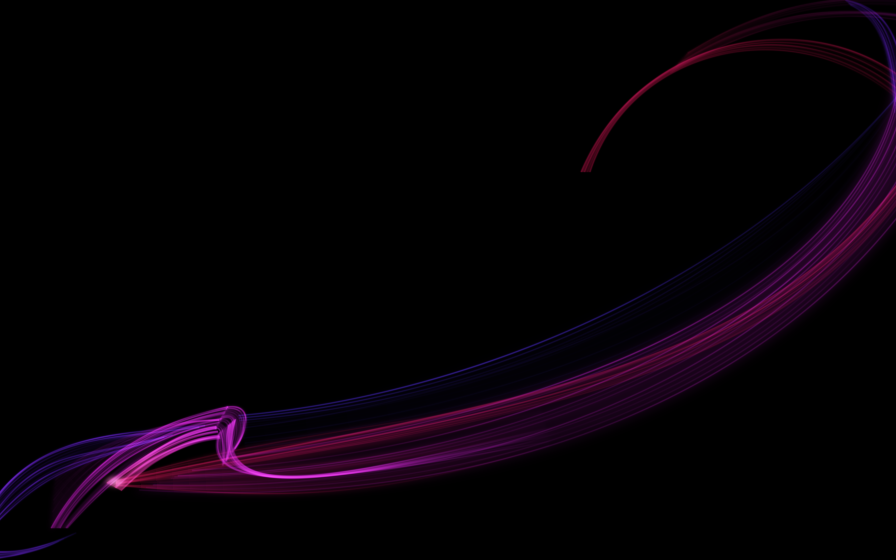
Give the GLSL for this background, as a Shadertoy shader.

```glsl
// Luminous silk ribbons sweeping over black, knotted at the lower left.
// Each ribbon is a family of cubic strands blended between two edge curves;
// every strand adds a thin bright line and a soft veil of light.
#define STRANDS 14
#define SEARCH_STEPS 22
#define LINE_WIDTH 0.0015
#define TWIST 0.5
#define SHIMMER 0.7
#define EXPOSURE 1.15

float hash(vec2 p) {
    return fract(sin(dot(p, vec2(127.1, 311.7))) * 43758.5);
}

float gradientDot(vec2 cell, vec2 offset) {
    float angle = 6.2832 * hash(cell);
    return dot(vec2(cos(angle), sin(angle)), offset);
}

float gradientNoise(vec2 p) {
    vec2 i = floor(p), f = fract(p), u = f * f * (3.0 - 2.0 * f);
    vec2 e = vec2(0, 1);
    return mix(mix(gradientDot(i, f), gradientDot(i + e.yx, f - e.yx), u.x),
               mix(gradientDot(i + e, f - e), gradientDot(i + 1.0, f - 1.0), u.x), u.y);
}

// Cubic Bezier weights and their derivative
vec4 weights(float t) {
    float u = 1.0 - t;
    return vec4(u * u * u, 3.0 * u * u * t, 3.0 * u * t * t, t * t * t);
}

vec4 slopes(float t) {
    float u = 1.0 - t;
    return 3.0 * vec4(-u * u, u * u - 2.0 * u * t, 2.0 * u * t - t * t, t * t);
}

// Light of one ribbon between edges a and b, coloured from its start to its end
vec3 ribbon(vec2 p, mat4x2 a, mat4x2 b, vec3 startColor, vec3 endColor, float lines, float veil) {
    mat4x2 span = b - a, middle = 0.5 * (a + b);

    // Coarse search along the middle strand, then skip distant points
    float nearest = 1e3, tNear = 0.0;
    for (int i = 0; i <= SEARCH_STEPS; i++) {
        float t = float(i) / float(SEARCH_STEPS);
        vec2 d = p - middle * weights(t);
        if (dot(d, d) < nearest) { nearest = dot(d, d); tNear = t; }
    }
    float reach = max(max(length(span[0]), length(span[1])), max(length(span[2]), length(span[3])));
    if (sqrt(nearest) > 0.6 * reach + 0.06) return vec3(0);

    float lineWidth = max(LINE_WIDTH, 0.65 / iResolution.y);
    float veilWidth = max(lineWidth, 0.85 * length(span * weights(tNear)) / float(STRANDS - 1));
    float inner = smoothstep(0.0, 0.05, veil); // sheer ribbons show fewer inner strands
    vec3 light = vec3(0);
    for (int i = 0; i < STRANDS; i++) {
        float s = float(i) / float(STRANDS - 1);
        float seed = hash(vec2(float(i), a[0].x * 9.0 + a[3].y));
        float twist = (seed - 0.5) * TWIST * 4.0 * s * (1.0 - s);
        mat4x2 strand = a + span * s;
        strand[1] -= span[1] * twist;
        strand[2] += span[2] * twist;
        strand[3] += span[3] * twist;

        // Refine the closest point on this strand
        float t = tNear;
        for (int k = 0; k < 4; k++) {
            vec2 tangent = strand * slopes(t);
            t += 0.85 * dot(p - strand * weights(t), tangent) / (dot(tangent, tangent) + 1e-5);
            t = clamp(t, 0.0, 1.0);
        }
        float d = length(p - strand * weights(t));
        float shimmer = max(0.0, 1.0 + 2.0 * SHIMMER * gradientNoise(vec2(seed * 57.0, t * 4.0)));
        float edge = pow(1.0 - s, 8.0) + 0.5 * inner * pow(s, 8.0);
        float weight = mix(inner * seed * seed * seed, 1.0, edge) * shimmer;
        float core = exp(-d * d / (lineWidth * lineWidth));
        float haze = exp(-d * d / (veilWidth * veilWidth));
        light += mix(startColor, endColor, t) * (lines * weight * core + veil * haze);
    }
    return light;
}

void mainImage(out vec4 fragColor, in vec2 fragCoord) {
    vec2 p = fragCoord / iResolution.xy * vec2(1.6, 1);
    vec3 magenta = vec3(.85, .11, .9), crimson = vec3(.8, .06, .27), violet = vec3(.34, .1, .85);
    vec3 indigo = vec3(.15, .08, .5), pink = vec3(1.2, .2, .65), plum = vec3(.5, .05, .5), light = vec3(0);

    // Great sweep: magenta sheet, crimson thread, lower fan and indigo rim
    light += ribbon(p, mat4x2(1.608, .875, 1.573, .552, 1.167, .281, .406, .183),
        mat4x2(1.635, .656, 1.438, .375, 1, .08, .25, .125), magenta * .75, plum * .6, .5, .055);
    light += ribbon(p, mat4x2(1.615, .688, 1.354, .333, .896, .281, .208, .142),
        mat4x2(1.625, .667, 1.375, .313, .917, .25, .208, .135), crimson, crimson, .36, .03);
    light += ribbon(p, mat4x2(.208, .14, .375, .198, .625, .233, .958, .285),
        mat4x2(.208, .133, .458, .115, .625, .094, .979, .204), crimson, plum * .1, .25, .1);
    light += ribbon(p, mat4x2(.427, .258, .833, .293, 1.313, .487, 1.608, .835),
        mat4x2(.44, .2, 1.167, .281, 1.5, .5, 1.608, .83), indigo * 1.4, indigo * .35, .6, .012);

    // Curling tips at the upper right
    light += ribbon(p, mat4x2(1.038, .694, 1.142, .938, 1.438, .99, 1.608, .863),
        mat4x2(1.054, .694, 1.131, .925, 1.433, .983, 1.615, .813), crimson * .8, crimson * .4, .4, .045);
    light += ribbon(p, mat4x2(1.229, .906, 1.333, .969, 1.438, 1.01, 1.608, 1.004),
        mat4x2(1.198, .871, 1.333, .948, 1.458, .99, 1.615, .963), crimson * .35, plum * .35, .3, .09);
    light += ribbon(p, mat4x2(1.51, 1, 1.563, .99, 1.594, .958, 1.608, .896),
        mat4x2(1.52, .99, 1.56, .97, 1.59, .93, 1.598, .8), violet * .3, violet * .8, .4, .05);

    // Bright knot: rising strands, folded crest, outgoing tail and hot spray
    light += ribbon(p, mat4x2(.1, .15, .16, .2, .271, .25, .39, .25),
        mat4x2(.092, .058, .156, .177, .271, .246, .39, .25), plum * .5, plum, .15, .07);
    light += ribbon(p, mat4x2(.092, .058, .156, .177, .271, .246, .406, .273),
        mat4x2(.121, .058, .198, .146, .292, .219, .385, .235), plum * .8, magenta, .8, .085);
    light += ribbon(p, mat4x2(.406, .273, .45, .28, .445, .235, .42, .2),
        mat4x2(.385, .235, .396, .24, .4, .21, .398, .17), magenta, magenta, .7, .085);
    light += ribbon(p, mat4x2(.42, .25, .37, .08, .65, .16, 1, .24),
        mat4x2(.39, .225, .35, .1, .65, .15, 1, .215), magenta * 1.2, vec3(0), .7, .06);
    light += ribbon(p, mat4x2(.192, .138, .25, .177, .313, .229, .385, .238),
        mat4x2(.217, .125, .26, .167, .313, .208, .392, .217), pink, magenta, .7, .085);

    // Violet veil and low wisps at the left
    light += ribbon(p, mat4x2(-.01, .108, .073, .219, .188, .225, .365, .24),
        mat4x2(-.01, .063, .083, .156, .125, .167, .292, .219), violet, violet * .7, .7, .028);
    light += ribbon(p, mat4x2(-.01, .015, .042, .013, .083, .025, .135, .048),
        mat4x2(-.01, .002, .031, .008, .073, .017, .104, .033), violet * .8, indigo * .2, .5, .03);

    // Hot point of the spray
    vec2 spark = (p - vec2(.206, .14)) / vec2(.013, .008);
    light += vec3(1, .45, .7) * exp(-dot(spark, spark));

    fragColor = vec4(1.0 - exp(-EXPOSURE * light), 1);
}
```
